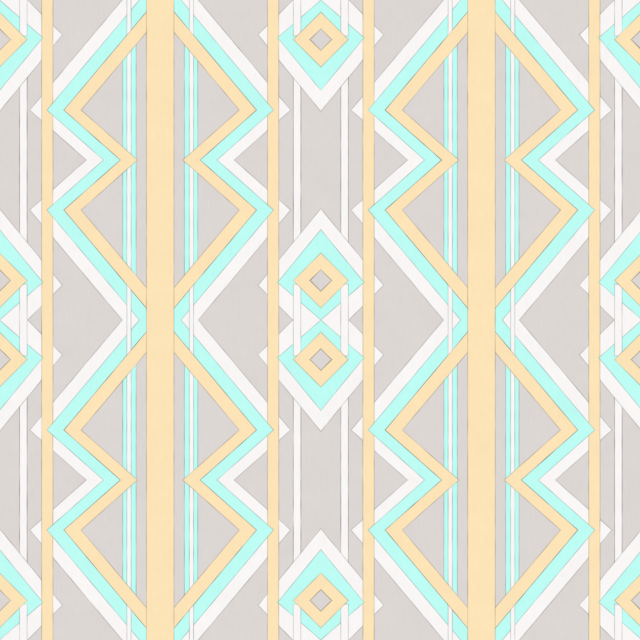
Give the GLSL for this pattern, as a Shadertoy shader.

```glsl
const vec3 GREY = vec3(0.862, 0.842, 0.828);
const vec3 WHITE = vec3(0.978, 0.968, 0.962);
const vec3 AQUA = vec3(0.74, 0.99, 0.955);
const vec3 SAND = vec3(0.99, 0.895, 0.72);

const float CANVAS = 768.0;              // design units along the canvas
const vec2 CELL = vec2(385.5, 384.0);    // repeat size in design units

vec2 hashGradient(vec2 p) {
    vec2 h = vec2(dot(p, vec2(127.1, 311.7)), dot(p, vec2(269.5, 183.3)));
    return 2.0 * fract(sin(h) * 43758.5) - 1.0;
}

float gradientNoise(vec2 p) {
    vec2 i = floor(p), f = fract(p);
    vec2 w = f * f * f * (f * (f * 6.0 - 15.0) + 10.0);
    vec2 e = vec2(1.0, 0.0);
    float low = mix(dot(hashGradient(i), f),
                    dot(hashGradient(i + e), f - e), w.x);
    float high = mix(dot(hashGradient(i + e.yx), f - e.yx),
                     dot(hashGradient(i + 1.0), f - 1.0), w.x);
    return mix(low, high, w.y);
}

// Distance to the nearest multiple of the period
float mirrorFold(float x, float period) {
    return abs(mod(x + 0.5 * period, period) - 0.5 * period);
}

float band(float x, float low, float high) {
    return max(low - x, x - high);
}

// Kite with its top and bottom corners on the axis x = 0
float kite(vec2 p, float top, float topSlope, float bottom, float bottomSlope) {
    float upper = (topSlope * p.x + p.y - top) / length(vec2(topSlope, 1.0));
    float lower = (bottomSlope * p.x - p.y - bottom) / length(vec2(bottomSlope, 1.0));
    return max(upper, lower);
}

float diamond(vec2 p, float radius) {
    return (abs(p.x) + abs(p.y) - radius) * 0.7071;
}

// Signed distance to the bent edge between the aqua and white bands
float zigzag(float x, float y) {
    float outward = (x - 25.0 - 0.84 * y) / 1.306;
    float inward = (x - 136.0 + 1.13 * (y - 132.0)) / 1.509;
    return y < 132.0 ? outward : inward;
}

// Filled shape with a faint pencil line along its edge
vec3 paint(vec3 base, vec3 ink, float d, float aa, float pencil) {
    vec3 filled = mix(base, ink, clamp(0.5 - d / aa, 0.0, 1.0));
    float width = max(0.8, 0.5 * aa);
    return filled * (1.0 - pencil * exp(-d * d / (width * width)));
}

void mainImage(out vec4 fragColor, in vec2 fragCoord) {
    float aa = CANVAS / iResolution.y;
    vec2 p = fragCoord * aa;

    // Mirrored coordinates, measured from the wide bar and the diamond axis
    float bar = mirrorFold(p.x - 0.5 * CELL.x + 0.5, CELL.x);
    float axis = 0.5 * CELL.x - bar;
    float y = mirrorFold(p.y, CELL.y);
    vec2 gem = vec2(axis, y - 47.5);

    // Zigzag bands, with offsets scaled to keep their horizontal width
    float edge = zigzag(bar, y);
    float scale = y < 132.0 ? 1.306 : 1.509;
    float step1 = 20.5 / scale;
    float pencil = 0.11 + 0.12 * gradientNoise(p / 19.0);

    // Vertical stripes on the grey ground
    vec3 col = GREY;
    col = paint(col, WHITE, band(axis, 24.0, 33.0), aa, pencil * 1.5);
    col = paint(col, AQUA, band(bar, 29.0, 45.0), aa, pencil);

    // White bands pass beneath the narrow sand column
    col = paint(col, WHITE, band(edge, -step1, step1), aa, pencil);
    col = paint(col, WHITE, kite(gem, 86.0, 1.22, 81.0, 1.0), aa, pencil);
    col = paint(col, SAND, band(axis, 50.5, 64.0), aa, pencil);

    // Nested diamonds, threaded by the white stripe on one side
    col = paint(col, AQUA, kite(gem, 61.0, 1.22, 47.5, 0.87), aa, pencil);
    float thread = max(band(axis, 24.0, 33.0), y - 43.0);
    col = paint(col, WHITE, thread, aa, pencil);
    col = paint(col, SAND, diamond(gem, 33.0), aa, pencil);
    col = paint(col, GREY, diamond(gem, 13.0), aa, pencil * 1.6);

    // Zigzag and wide bar on top
    col = paint(col, AQUA, band(edge, -step1, 0.0), aa, pencil);
    col = paint(col, WHITE, band(bar, 35.0, 40.0), aa, pencil);
    col = paint(col, SAND, band(edge, -2.0 * step1, -step1), aa, pencil);
    col = paint(col, SAND, bar - 16.5, aa, pencil);

    // Soft paper mottling and brushed grain
    float mottling = gradientNoise(p / 37.0) + 0.6 * gradientNoise(p / 11.0);
    float grain = gradientNoise(p / vec2(3.0, 14.0));
    col *= 1.0 + 0.012 * mottling + 0.012 * grain;

    fragColor = vec4(clamp(col, 0.0, 1.0), 1.0);
}
```
